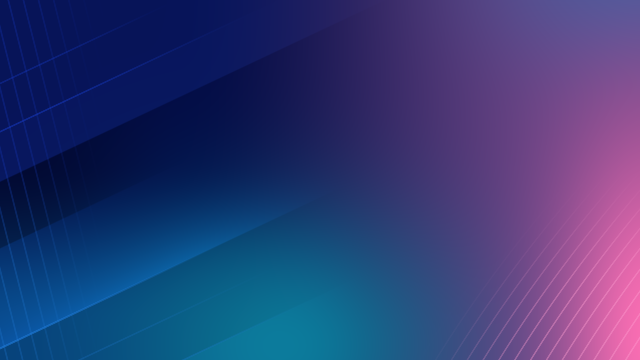
Give the GLSL for this background, as a WebGL 2 fragment shader.

```glsl
#version 300 es
precision highp float;

uniform vec2 u_resolution;
out vec4 fragColor;

// Palette
const vec3 NAVY = vec3(0.010, 0.045, 0.270);
const vec3 PLUM = vec3(0.420, 0.265, 0.520);
const vec3 SLATE = vec3(0.270, 0.355, 0.610);
const vec3 BLUE = vec3(0.030, 0.270, 0.520);
const vec3 TEAL = vec3(0.045, 0.475, 0.600);
const vec3 PINK = vec3(0.980, 0.430, 0.700);
const vec3 UPPER_LIFT = vec3(0.020, 0.040, 0.095);
const vec3 EDGE_SHEEN = vec3(0.010, 0.050, 0.120);
const vec3 LOWER_LIFT = vec3(0.005, 0.035, 0.045);
const vec3 INDIGO_LINE = vec3(0.090, 0.230, 0.780);
const vec3 AZURE_LINE = vec3(0.120, 0.480, 0.850);
const vec3 ROSE_LINE = vec3(1.000, 0.620, 0.820);

// Glow centres and radii, in canvas heights
const vec2 TEAL_POS = vec2(0.79, 0.04);
const vec2 TEAL_SIZE = vec2(0.47, 0.36);
const vec2 PINK_POS = vec2(1.81, 0.06);
const vec2 PINK_SIZE = vec2(0.25, 0.58);
const vec2 SLATE_POS = vec2(1.76, 1.08);
const vec2 SLATE_SIZE = vec2(0.42, 0.26);

// Diagonal layers: slope and height at the left side
const float SLOPE = 0.472;
const float UPPER_EDGE = 0.495;
const float SHADOW_EDGE = 0.310;
const float SHEEN_EDGE = 0.032;
const float LOWER_EDGE = -0.240;
const float TOP_LINE = 0.768;
const float MID_LINE = 0.634;
const float LOW_LINE = -0.104;

// Fine line families
const float LINE_WIDTH = 0.0022;
const float LEFT_SPACING = 0.042;
const float LEFT_LEAN = 0.25;
const float RIGHT_SPACING = 0.044;
const float RIGHT_LEAN = 0.62;
const float RIGHT_BEND = 0.25;

float fadeOut(float a, float b, float x) {
    return 1.0 - smoothstep(a, b, x);
}

float glow(vec2 p, vec2 center, vec2 size) {
    vec2 d = (p - center) / size;
    return exp(-dot(d, d));
}

// Soft-edged step, at least one pixel wide
float edge(float at, float x, float pixel) {
    return smoothstep(at - pixel, at + pixel, x);
}

float stroke(float d, float width, float pixel) {
    return fadeOut(0.5 * width, 0.5 * width + pixel, abs(d));
}

float repeatedStroke(float x, float spacing, float pixel) {
    float d = (fract(x / spacing) - 0.5) * spacing;
    return stroke(d, LINE_WIDTH, pixel);
}

vec3 backdrop(vec2 p, float across) {
    vec3 col = mix(NAVY, PLUM, smoothstep(0.28, 0.92, across));
    col = mix(col, SLATE, 0.9 * glow(p, SLATE_POS, SLATE_SIZE));
    col = mix(col, BLUE, fadeOut(0.10, 0.55, p.y) * fadeOut(0.5, 1.1, p.x));
    col = mix(col, TEAL, glow(p, TEAL_POS, TEAL_SIZE));
    return mix(col, PINK, glow(p, PINK_POS, PINK_SIZE));
}

vec3 addLayers(vec3 col, vec2 p, float s, float pixel) {
    // Lifted upper sheets and the shaded band under them
    float upper = edge(UPPER_EDGE, s, pixel);
    col += UPPER_LIFT * upper * fadeOut(0.55, 1.15, p.x);
    col -= 0.2 * UPPER_LIFT * edge(MID_LINE, s, pixel) * fadeOut(0.4, 0.9, p.x);
    float shade = edge(SHADOW_EDGE, s, pixel) * (1.0 - upper);
    col *= 1.0 - 0.28 * shade * fadeOut(0.05, 0.55, p.x);

    // Bright sheen fading upward from the central edge
    float above = edge(SHEEN_EDGE, s, pixel);
    float reach = fadeOut(0.45, 0.98, p.x);
    col += EDGE_SHEEN * above * exp(-max(s - SHEEN_EDGE, 0.0) / 0.08) * reach;
    col *= 1.0 - 0.08 * (1.0 - above) * reach;
    col += LOWER_LIFT * (1.0 - edge(LOWER_EDGE, s, pixel)) * fadeOut(0.6, 1.02, p.x);

    // Thin lines along the sheets
    float indigo = 0.35 * stroke(s - TOP_LINE, LINE_WIDTH, pixel) * fadeOut(0.1, 0.5, p.x);
    indigo += 0.5 * stroke(s - MID_LINE, LINE_WIDTH, pixel) * fadeOut(0.1, 0.75, p.x);
    col = mix(col, INDIGO_LINE, indigo);
    float azure = 0.6 * stroke(s - SHEEN_EDGE, 1.5 * LINE_WIDTH, pixel) * fadeOut(0.05, 0.65, p.x);
    azure += 0.22 * stroke(s - LOW_LINE, LINE_WIDTH, pixel) * fadeOut(0.3, 0.8, p.x);
    azure += 0.25 * stroke(s - LOWER_EDGE, LINE_WIDTH, pixel) * fadeOut(0.5, 0.9, p.x);
    return mix(col, AZURE_LINE, azure);
}

void main() {
    float pixel = 1.0 / u_resolution.y;
    vec2 p = gl_FragCoord.xy * pixel;
    float s = p.y - SLOPE * p.x;
    vec3 col = backdrop(p, gl_FragCoord.x / u_resolution.x);
    col = addLayers(col, p, s, pixel);

    // Leaning lines at the left
    float left = repeatedStroke(p.x + LEFT_LEAN * p.y, LEFT_SPACING, pixel);
    vec3 leftColor = mix(AZURE_LINE, INDIGO_LINE, smoothstep(0.2, 0.6, p.y));
    col = mix(col, leftColor, 0.26 * left * fadeOut(0.02, 0.30, p.x));

    // Curved lines at the lower right
    float q = p.x - RIGHT_LEAN * p.y - RIGHT_BEND * p.y * p.y;
    float right = repeatedStroke(q, RIGHT_SPACING, pixel);
    right *= smoothstep(1.15, 1.50, q) * fadeOut(0.15, 0.55, p.y);
    col = mix(col, ROSE_LINE, 0.38 * right);

    fragColor = vec4(clamp(col, 0.0, 1.0), 1.0);
}
```
